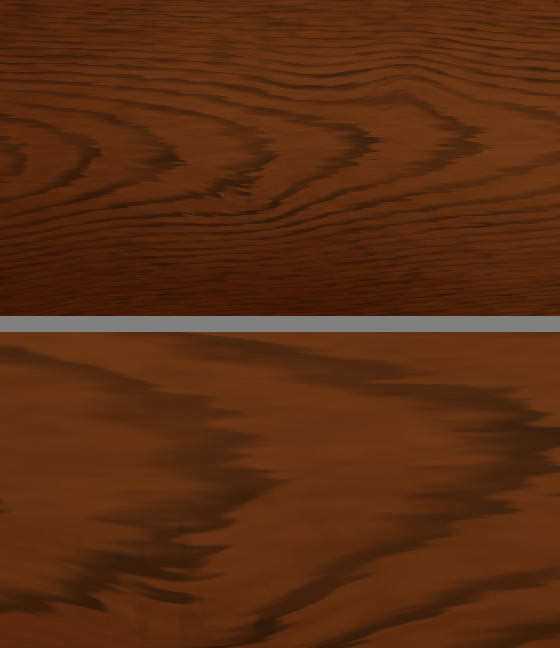
Top: the whole. Bottom: its middle third, enlarged.
Reproduce this texture procedurally as a Shadertoy shader.

```glsl
#define RING_STEP 0.31
#define RING_BEND 20.0
#define RING_SHADE 0.85
#define FIBER_SCALE vec2(10.0, 105.0)
#define FIBER_JITTER 0.15
#define FLECK_SHADE 0.34
#define LOW_KNOT vec2(0.80, 0.35)
#define HIGH_KNOT vec2(1.29, 0.75)
#define SHADOW_WOOD vec3(0.245, 0.080, 0.008)
#define LIT_WOOD vec3(0.450, 0.235, 0.095)
#define PORE_TINT vec3(0.56, 0.60, 0.66)

float hash(vec2 p) {
    vec3 q = fract(p.xyx * 0.1031);
    q += dot(q, q.yzx + 33.33);
    return fract((q.x + q.y) * q.z);
}

float noise(vec2 p) {
    vec2 cell = floor(p), f = fract(p);
    f = f * f * (3.0 - 2.0 * f);
    return mix(mix(hash(cell), hash(cell + vec2(1, 0)), f.x),
               mix(hash(cell + vec2(0, 1)), hash(cell + vec2(1, 1)), f.x), f.y);
}

float fbm(vec2 p) {
    float sum = 0.0, amp = 0.55;
    for (int i = 0; i < 3; i++) {
        sum += amp * noise(p);
        p = p * 1.9 + 17.3;
        amp *= 0.5;
    }
    return sum;
}

// Soft elliptical influence of a knot
float bump(vec2 p, vec2 center, vec2 radius) {
    vec2 d = (p - center) / radius;
    return exp(-dot(d, d));
}

// Grain-space position: lines bow around the knots and drift slowly
vec2 warpGrain(vec2 p) {
    p.y += 0.060 * bump(p, LOW_KNOT, vec2(0.17, 0.10));
    p.y -= 0.050 * bump(p, HIGH_KNOT, vec2(0.17, 0.11));
    p.y += 0.030 * (noise(p * vec2(3.0, 4.0) + 5.0) - 0.5);
    return p;
}

// Darkness of the nested growth rings, open to the left
float rings(vec2 g, float knot) {
    float across = g.y - 0.50 - 0.03 * g.x;
    float side = smoothstep(0.20, 0.42, abs(across));
    float field = g.x + RING_BEND * across * across;
    field += 0.22 * (noise(g * vec2(2.2, 6.0) + 9.0) - 0.5);
    field += FIBER_JITTER * (1.0 + side + knot) * (fbm(g * FIBER_SCALE) - 0.48);
    float phase = fract(field / RING_STEP - 0.115);
    float band = smoothstep(0.48, 0.82, phase) * (1.0 - smoothstep(0.88, 1.0, phase));
    float strength = 0.45 + 0.65 * noise(g * vec2(4.0, 16.0) + 31.0);
    return band * strength * mix(1.0, 0.55, side);
}

// Short dark pores along the fibers, stronger toward both edges
float flecks(vec2 g) {
    float dash = smoothstep(0.42, 0.78, fbm(g * vec2(13.0, 72.0) + 50.0));
    float edge = smoothstep(0.12, 0.38, abs(g.y - 0.52));
    return dash * mix(0.35, 1.0, edge);
}

// Broad lighting: dim below and at the left, brighter above the middle
float lighting(vec2 uv) {
    float t = 0.10 + 0.72 * smoothstep(-0.12, 0.62, uv.y);
    t *= mix(0.68, 1.0, smoothstep(0.0, 0.42, uv.x));
    t -= 0.12 * smoothstep(0.75, 1.0, uv.y);
    return t + 0.24 * smoothstep(0.55, 1.0, uv.x) * (1.0 - uv.y);
}

void mainImage(out vec4 fragColor, in vec2 fragCoord) {
    vec2 uv = fragCoord / iResolution.xy;
    vec2 p = fragCoord / iResolution.y;
    vec2 g = warpGrain(p);

    float knot = bump(p, LOW_KNOT + vec2(0.03, 0.04), vec2(0.14, 0.08))
               + 0.6 * bump(p, HIGH_KNOT, vec2(0.12, 0.06));

    // Base tone with soft streaks
    float tone = lighting(uv);
    tone += 0.16 * (fbm(g * vec2(3.0, 28.0) + 70.0) - 0.48);
    tone += 0.12 * (noise(g * vec2(22.0, 130.0)) - 0.5);
    vec3 wood = mix(SHADOW_WOOD, LIT_WOOD, clamp(tone, 0.0, 1.0));

    // Rings, pores and curly figure around the knots
    float curl = smoothstep(0.50, 0.80, fbm(g.yx * vec2(45.0, 26.0) + g.x * 20.0));
    float dark = RING_SHADE * rings(g, knot) + FLECK_SHADE * flecks(g);
    dark += 0.35 * knot * curl;
    wood *= mix(vec3(1.0), PORE_TINT, clamp(dark, 0.0, 1.0));

    fragColor = vec4(wood, 1.0);
}
```
